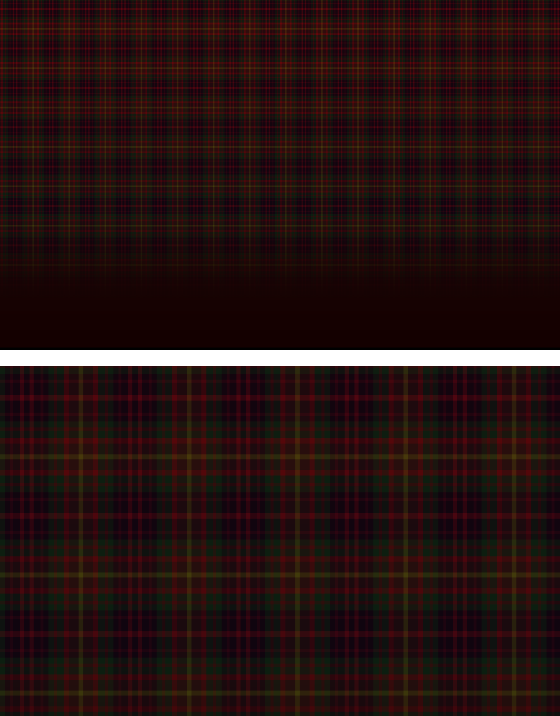
Top: the whole. Bottom: its middle third, enlarged.
Reproduce this pattern procedurally as a Shadertoy shader.

```glsl
// Dark red and green tartan cloth that fades to deep maroon at the bottom

// Crisp stripe centred at c with half width w; aa is the edge softness
float stripe(float d, float c, float w, float aa) {
    return clamp((w - abs(d - c)) / aa + 0.5, 0.0, 1.0);
}

// Thread colours across one mirrored repeat, centred on the yellow line;
// core places the pink line
vec3 sett(float u, float pixel, float core) {
    float d = abs(fract(u + 0.5) - 0.5);
    float aa = 0.7 * pixel;

    // Broad bands: maroon, green, purple black
    vec3 col = vec3(0.175, 0.055, 0.052);
    col = mix(col, vec3(0.06, 0.115, 0.065), clamp((d - 0.15) / aa + 0.5, 0.0, 1.0));
    col = mix(col, vec3(0.078, 0.02, 0.058), clamp((d - 0.3) / aa + 0.5, 0.0, 1.0));

    // Narrow lines
    col = mix(col, vec3(0.37, 0.028, 0.042), stripe(d, 0.135, 0.023, aa));
    col = mix(col, vec3(0.30, 0.025, 0.04), 0.7 * stripe(d, 0.235, 0.014, aa));
    col = mix(col, vec3(0.26, 0.018, 0.07), 0.7 * stripe(d, 0.36, 0.013, aa));
    col = mix(col, vec3(0.36, 0.022, 0.065), 0.9 * stripe(d, core, 0.019, aa));
    return mix(col, vec3(0.31, 0.22, 0.045), stripe(d, 0.0, 0.021, aa));
}

void mainImage(out vec4 fragColor, in vec2 fragCoord) {
    vec2 uv = fragCoord / iResolution.xy;
    float down = 1.0 - uv.y;

    // Repeats across and down, offset to the first yellow lines
    vec2 repeats = vec2(15.515, 8.889);
    vec2 cell = vec2(uv.x, down) * repeats - vec2(0.919, 0.732);
    vec2 pixel = repeats / iResolution.xy;

    // Blend warp and weft, warmer towards the top
    vec3 cloth = 0.5 * (sett(cell.x, pixel.x, 0.455) + sett(cell.y, pixel.y, 0.495));
    cloth *= mix(vec3(0.78, 1.04, 1.0), vec3(1.1, 0.94, 0.92), smoothstep(0.3, 1.0, uv.y));

    // Fade into the plain ground, with a thin black bottom edge
    float fade = smoothstep(0.6, 0.87, down);
    vec3 ground = mix(vec3(0.09, 0.01, 0.01), vec3(0.078, 0.0, 0.0), smoothstep(0.8, 1.0, down));
    vec3 col = mix(cloth, ground, fade);
    col *= smoothstep(0.004, 0.01, uv.y);

    fragColor = vec4(col, 1.0);
}
```
